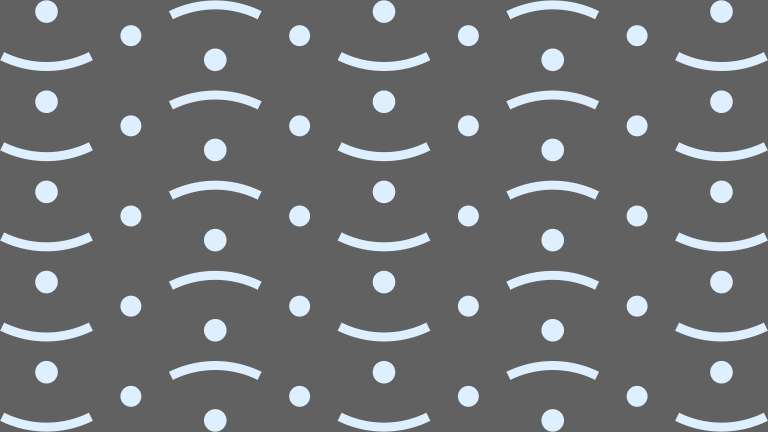
Give the GLSL for this pattern, as a WebGL 2 fragment shader.

```glsl
#version 300 es
precision highp float;

uniform vec2 u_resolution;
out vec4 fragColor;

const vec3 GROUND = vec3(0.38, 0.38, 0.38);
const vec3 PALE_BLUE = vec3(0.87, 0.94, 1.0);

// Lengths are fractions of the canvas height.
const vec2 CELL = vec2(0.3906, 0.2087);
const float DOT_RADIUS = 0.0261;
const float DOT_HEIGHT = 0.0558;
const float SIDE_DOT_RADIUS = 0.0242;
const float ARC_RADIUS = 0.2317;
const float ARC_HALF_WIDTH = 0.0104;
const float ARC_HALF_ANGLE = 0.459;
const float ARC_CENTER_HEIGHT = 0.1604;

float circleDistance(vec2 p, float radius) {
    return length(p) - radius;
}

// Arc hanging below its center, with ends cut along the radius.
float arcDistance(vec2 p, float radius, float halfWidth, float halfAngle) {
    float band = abs(length(p) - radius) - halfWidth;
    float ends = dot(vec2(abs(p.x), p.y), vec2(cos(halfAngle), sin(halfAngle)));
    return max(band, ends);
}

// Arc and dot in the middle, smaller dots on the side edges.
float motifDistance(vec2 p, vec2 cell) {
    float bowl = arcDistance(p - vec2(0.0, ARC_CENTER_HEIGHT),
                             ARC_RADIUS, ARC_HALF_WIDTH, ARC_HALF_ANGLE);
    float middleDot = circleDistance(p - vec2(0.0, DOT_HEIGHT), DOT_RADIUS);
    float sideDot = circleDistance(vec2(abs(p.x) - 0.5 * cell.x, p.y), SIDE_DOT_RADIUS);
    return min(bowl, min(middleDot, sideDot));
}

float coverage(float signedDistance, float pixel) {
    return clamp(0.5 - signedDistance / pixel, 0.0, 1.0);
}

void main() {
    float pixel = 1.0 / u_resolution.y;
    vec2 p = (gl_FragCoord.xy - 0.5 * u_resolution) * pixel;

    // Repeat the cell; every second column is upside down.
    vec2 index = floor(p / CELL + 0.5);
    vec2 local = p - index * CELL;
    local.y *= 1.0 - 2.0 * mod(index.x, 2.0);

    float mask = coverage(motifDistance(local, CELL), pixel);
    fragColor = vec4(mix(GROUND, PALE_BLUE, mask), 1.0);
}
```
